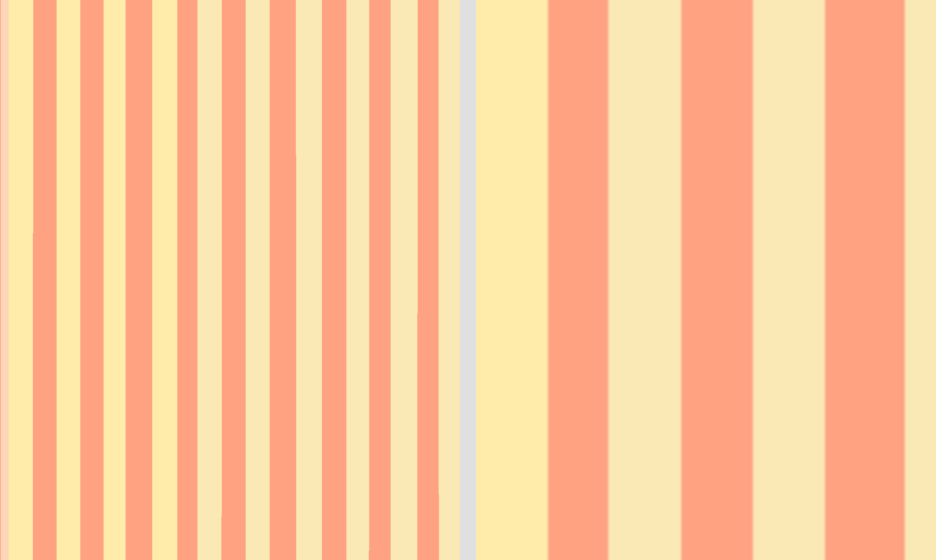
Left, the full canvas; right, a detail of the centre.
Reproduce this pattern procedurally as a Shadertoy shader.

```glsl
const vec3 CORAL = vec3(1.0, 0.635, 0.51);
const vec3 YELLOW = vec3(1.0, 0.925, 0.67);
const vec3 BEIGE = vec3(0.98, 0.91, 0.71);
const vec3 PALE_PINK = vec3(1.0, 0.835, 0.72);
const float GROUND_CHANGE = 0.407;   // yellow ground left of this, beige right
const float SLIVER_END = 0.0188;     // pale strip at the left border
const float BORDER_END = 0.0016;     // thin coral line on the border
const float EDGE_SOFTNESS = 0.0017;
const float EDGE_STEP = 0.0009;      // tiny sideways jog along an edge

// Left and right edge of each hand-cut stripe, in canvas widths
const int STRIPES = 9;
const vec2 STRIPE_EDGES[STRIPES] = vec2[STRIPES](
    vec2(0.0714, 0.1230), vec2(0.1746, 0.2252), vec2(0.2730, 0.3310),
    vec2(0.3855, 0.4292), vec2(0.4812, 0.5340), vec2(0.5863, 0.6440),
    vec2(0.6998, 0.7530), vec2(0.8017, 0.8492), vec2(0.9071, 0.9543));

float hash(float n) {
    return fract(sin(n * 12.99) * 43758.5);
}

float softStep(float edge, float x) {
    float w = max(EDGE_SOFTNESS, 0.7 / iResolution.x);
    return smoothstep(edge - w, edge + w, x);
}

// Some edges jog sideways at one height
float jog(float id, float y) {
    float present = step(0.75, hash(id + 3.1));
    return EDGE_STEP * present * step(hash(id + 7.7), y);
}

float stripeMask(vec2 uv) {
    float mask = 0.0;
    for (int i = 0; i < STRIPES; i++) {
        float id = float(2 * i);
        float left = STRIPE_EDGES[i].x + jog(id, uv.y);
        float right = STRIPE_EDGES[i].y - jog(id + 1.0, uv.y);
        mask = max(mask, softStep(left, uv.x) * (1.0 - softStep(right, uv.x)));
    }
    return mask;
}

void mainImage(out vec4 fragColor, in vec2 fragCoord) {
    vec2 uv = fragCoord / iResolution.xy;

    // Ground, changing colour underneath a coral stripe
    vec3 color = mix(YELLOW, BEIGE, step(GROUND_CHANGE, uv.x));

    // Cropped strip at the left border
    color = mix(PALE_PINK, color, softStep(SLIVER_END, uv.x));
    color = mix(CORAL, color, softStep(BORDER_END, uv.x));

    // Coral stripes
    color = mix(color, CORAL, stripeMask(uv));
    fragColor = vec4(color, 1.0);
}
```
